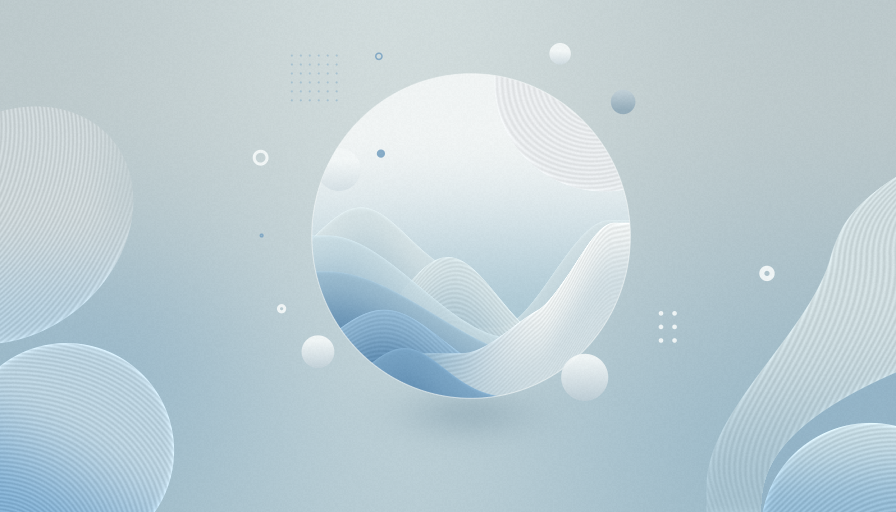
Write a WebGL 2 fragment shader that draws this background.

```glsl
#version 300 es
precision highp float;
uniform vec2 u_resolution;
out vec4 outColor;

const vec3 WHITE = vec3(0.96, 0.975, 0.975);
const vec3 MIST = vec3(0.83, 0.88, 0.89);
const vec3 HAZE = vec3(0.70, 0.79, 0.83);
const vec3 SKY = vec3(0.59, 0.72, 0.80);
const vec3 DEEP = vec3(0.35, 0.53, 0.68);

float hash(vec2 cell) {
  vec3 q = fract(cell.xyx * vec3(0.1031, 0.1030, 0.0973));
  q += dot(q, q.yzx + 33.33);
  return fract((q.x + q.y) * q.z);
}

float cover(float dist, float px) { return clamp(0.5 - dist / px, 0.0, 1.0); }
float ridges(float dist) { return cos(6.2832 * dist / 0.0085); }
float hump(float x, float center, float width) {
  float t = (x - center) / width;
  return exp(-t * t);
}

float ellipse(vec2 p, vec2 radii, float angle) {
  float c = cos(angle), s = sin(angle);
  vec2 q = vec2(c * p.x + s * p.y, c * p.y - s * p.x) / radii;
  return (length(q) - 1.0) * min(radii.x, radii.y);
}

// Translucent ribbed shape with a pale rim
vec3 ribbed(vec3 base, float dist, float line, vec3 fill, float alpha, float rim, float px) {
  fill += 0.04 * ridges(line) + rim * exp(-abs(dist) / 0.005);
  return mix(base, fill, alpha * cover(dist, px));
}

// Wave below a crest, shading with depth
vec3 wave(vec3 base, float depth, vec3 crest, vec3 low, float alpha, float px) {
  vec3 fill = mix(crest, low, smoothstep(0.0, 0.13, depth));
  fill += 0.09 * exp(-abs(depth) / 0.003);
  return mix(base, fill, alpha * cover(-depth, px));
}

vec3 backdrop(vec2 p) {
  vec3 col = mix(vec3(0.60, 0.72, 0.78), vec3(0.735, 0.785, 0.795), smoothstep(0.1, 0.85, p.y));
  col = mix(col, vec3(0.84, 0.88, 0.88), hump(p.x, 0.80, 0.48) * (0.5 + 0.3 * p.y));
  return mix(col, vec3(0.58, 0.71, 0.79), 0.5 * hump(p.x, 0.15, 0.3) * hump(p.y, 0.3, 0.2));
}

vec3 sideShapes(vec3 col, vec2 p, float warp, float px) {
  float upper = ellipse(p - vec2(0.02, 0.56), vec2(0.26, 0.21), 0.7);
  vec3 fill = mix(vec3(0.70, 0.80, 0.86), vec3(0.80, 0.835, 0.845), smoothstep(0.35, 0.6, p.y));
  float alpha = 0.95 - 0.6 * smoothstep(0.15, 0.28, p.x) * smoothstep(0.45, 0.65, p.y);
  float line = length(p - vec2(-0.3, 0.75)) + warp;
  col = ribbed(col, upper, line, fill, alpha, 0.1 * smoothstep(0.65, 0.4, p.y), px);

  float lower = length(p - vec2(0.13, 0.12)) - 0.21;
  fill = mix(vec3(0.50, 0.68, 0.82), vec3(0.73, 0.82, 0.87), smoothstep(0.0, 0.3, p.x * 0.6 + p.y));
  line = length(p - vec2(0.0, -0.1)) + warp;
  col = ribbed(col, lower, line, fill, 0.95, 0.14, px);

  // Rising ribbon and the hollow beneath it
  float rise = max(p.y - 0.5, 0.0);
  float left = 1.38 + 0.25 * smoothstep(0.05, 0.55, p.y) + 5.0 * rise * rise - p.x;
  float under = 0.274 * pow(max((p.x - 1.487) / 0.266, 0.0), 0.42) - p.y;
  col = mix(col, vec3(0.57, 0.70, 0.78), 0.8 * cover(-under, px) * step(1.487, p.x));
  fill = mix(vec3(0.67, 0.77, 0.82), vec3(0.81, 0.86, 0.87), smoothstep(0.0, 0.45, p.y));
  alpha = 0.5 + 0.45 * smoothstep(0.0, 0.3, p.y);
  col = ribbed(col, 0.8 * max(left, under), 0.15 * p.y - 0.8 * left + warp, fill, alpha, 0.07, px);

  float corner = length(p - vec2(1.70, -0.04)) - 0.214;
  fill = mix(vec3(0.58, 0.73, 0.83), vec3(0.77, 0.85, 0.88), smoothstep(0.0, 0.17, p.y));
  return ribbed(col, corner, length(p - vec2(1.75, -0.2)) + warp, fill, 0.95, 0.14, px);
}

vec3 landscape(vec2 p, float warp, float px) {
  float x = p.x, y = p.y;
  vec3 col = mix(vec3(0.66, 0.775, 0.825), vec3(0.94, 0.955, 0.955), smoothstep(0.32, 0.75, y));
  float petal = length(p - vec2(1.18, 0.84)) - 0.214;
  col = ribbed(col, petal, petal + 0.2 * x + warp, vec3(0.89, 0.90, 0.91), 0.75, 0.06, px);
  // Far slopes
  col = wave(col, 0.36 + 0.21 * smoothstep(0.97, 1.19, x) - y, MIST, HAZE, 0.6, px);
  col = wave(col, 0.45 + 0.145 * hump(x, 0.705, 0.13) - y, MIST, HAZE, 0.85 * smoothstep(0.95, 0.8, x), px);
  float middle = 0.30 + 0.198 * hump(x, 0.875, 0.14) - y;
  float rib = 0.03 * ridges(middle + 0.3 * x + warp);
  col = wave(col, middle, MIST + rib, HAZE + rib, 0.85 * smoothstep(0.73, 0.84, x), px);
  // Blue slopes
  col = wave(col, 0.54 - 0.20 * smoothstep(0.64, 1.0, x) - y, vec3(0.77, 0.85, 0.88), SKY, 0.8, px);
  col = wave(col, 0.47 - 0.17 * smoothstep(0.64, 1.06, x) - y, SKY, DEEP, 0.85, px);
  float mound = 0.25 + 0.145 * hump(x, 0.75, 0.16) - y;
  rib = 0.025 * ridges(mound + warp);
  col = wave(col, mound, vec3(0.56, 0.71, 0.82) + rib, DEEP + rib, 0.9, px);
  // Pale front slope and dark foot
  float front = 0.31 + 0.10 * smoothstep(0.90, 1.1, x) + 0.155 * smoothstep(1.05, 1.2, x) - y;
  rib = 0.03 * ridges(front + 0.25 * x + warp);
  vec3 pale = mix(SKY, vec3(0.92, 0.935, 0.935), smoothstep(0.80, 1.08, x)) + rib;
  col = wave(col, front, pale, mix(pale, HAZE, 0.5), smoothstep(0.74, 0.88, x), px);
  return wave(col, 0.22 + 0.10 * hump(x, 0.79, 0.11) - y, vec3(0.46, 0.63, 0.76), DEEP, 0.92, px);
}

float dotGrid(vec2 p, vec2 count, float pitch, float radius, float px) {
  vec2 nearest = clamp(floor(p / pitch + 0.5), vec2(0), count - 1.0);
  return cover(length(p - nearest * pitch) - radius, px);
}

void main() {
  float px = 1.0 / u_resolution.y;
  vec2 p = gl_FragCoord.xy * px;
  float warp = 0.01 * sin(9.0 * p.x + 2.0 * sin(7.0 * p.y));
  vec3 col = sideShapes(backdrop(p), p, warp, px);
  // Shadow and central disc
  col = mix(col, vec3(0.57, 0.67, 0.72), 0.6 * hump(p.x, 0.915, 0.12) * hump(p.y, 0.19, 0.045));
  float disc = ellipse(p - vec2(0.920, 0.539), vec2(0.311, 0.317), 0.0);
  col = mix(col, landscape(p, warp, px), cover(disc, px));
  col = mix(col, WHITE, 0.6 * cover(abs(disc) - 0.001, px));
  // Balls: position, radius, darkness
  vec4 balls[5] = vec4[5](vec4(1.094, 0.895, 0.021, 0.08), vec4(1.217, 0.801, 0.024, 0.8),
    vec4(0.662, 0.669, 0.042, 0.12), vec4(0.621, 0.313, 0.032, 0.2), vec4(1.142, 0.263, 0.046, 0.25));
  for (int i = 0; i < 5; i++) {
    vec2 q = p - balls[i].xy;
    float r = balls[i].z, shade = clamp(balls[i].w - 0.3 * q.y / r, 0.0, 1.0);
    float alpha = i == 2 ? 0.6 * cover(disc, px) : 0.9;
    col = mix(col, mix(WHITE, vec3(0.56, 0.66, 0.72), shade), alpha * cover(length(q) - r, px));
  }
  // Rings and specks: position, radius, half width
  vec4 rings[6] = vec4[6](vec4(0.509, 0.692, 0.0125, 0.003), vec4(1.498, 0.466, 0.01, 0.005),
    vec4(0.55, 0.397, 0.006, 0.003), vec4(0.74, 0.89, 0.006, 0.0015),
    vec4(0.744, 0.7, 0.004, 0.004), vec4(0.511, 0.54, 0.002, 0.002));
  for (int i = 0; i < 6; i++) {
    float ring = abs(length(p - rings[i].xy) - rings[i].z) - rings[i].w;
    col = mix(col, i < 3 ? WHITE : vec3(0.48, 0.64, 0.76), 0.9 * cover(ring, px));
  }
  col = mix(col, SKY, 0.7 * dotGrid(p - vec2(0.57, 0.804), vec2(6), 0.0175, 0.002, px));
  col = mix(col, WHITE, 0.9 * dotGrid(p - vec2(1.291, 0.335), vec2(2, 3), 0.0265, 0.0045, px));
  col += 0.016 * (hash(floor(p * 400.0)) - 0.5);
  outColor = vec4(col, 1.0);
}
```
